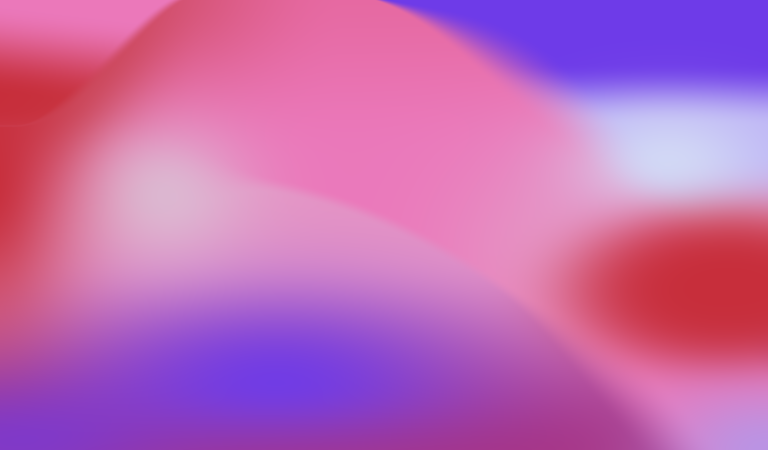
Reproduce this background procedurally as a Shadertoy shader.

```glsl
// Soft folded gradient: a pink dome and a violet sheet among red and pale glows.
#define RED      vec3(0.78, 0.18, 0.23)
#define PINK     vec3(0.92, 0.47, 0.73)
#define ROSE     vec3(0.90, 0.58, 0.77)
#define MAGENTA  vec3(0.66, 0.21, 0.52)
#define VIOLET   vec3(0.43, 0.23, 0.91)
#define LAVENDER vec3(0.74, 0.70, 0.96)
#define PALE     vec3(0.83, 0.86, 0.96)
#define PEARL    vec3(0.86, 0.74, 0.83)
#define CRISP    0.004
#define BLUR     0.09

// Round falloff, one at the centre
float glow(vec2 p, vec2 centre, vec2 radius) {
    vec2 q = (p - centre) / radius;
    return exp(-dot(q, q));
}

// Falloff with a broad, flat core
float plateau(vec2 p, vec2 centre, vec2 radius) {
    vec2 q = (p - centre) / radius;
    float d = dot(q, q);
    return exp(-d * d);
}

// One below the height, zero above it
float below(float y, float height, float softness) {
    return 1.0 - smoothstep(height - softness, height + softness, y);
}

// Upper outline of the dome: a rising fold, then a falling shoulder
float domeHeight(float x) {
    float rise = 0.72 + 0.30 * smoothstep(0.02, 0.27, x);
    float t = max(x - 0.495, -0.125);
    return min(rise, 1.0 - 0.5 * t - 2.0 * t * t);
}

// Upper outline of the sheet
float sheetHeight(float x) {
    float t = max(x - 0.25, 0.0);
    return 0.605 - 1.5 * t * t;
}

vec3 backdrop(vec2 p) {
    vec3 right = mix(MAGENTA + 0.07, ROSE, smoothstep(0.08, 0.45, p.y));
    right = mix(right, LAVENDER, smoothstep(0.48, 0.66, p.y));
    right = mix(right, VIOLET, smoothstep(0.72, 0.86, p.y));
    vec3 left = mix(RED, PINK, smoothstep(0.79, 0.99, p.y + 0.2 * p.x));
    return mix(left, right, smoothstep(0.30, 0.38, p.x));
}

vec3 domeColor(vec2 p) {
    vec3 color = mix(PINK, vec3(0.90, 0.41, 0.63), smoothstep(0.65, 1.05, p.y));
    color = mix(color, ROSE, glow(p, vec2(0.73, 0.43), vec2(0.15, 0.24)));
    // Red shade along the left fold
    float depth = (domeHeight(p.x) - p.y) / 0.2;
    float rim = exp(-depth * depth) * (1.0 - smoothstep(0.1, 0.45, p.x));
    return mix(color, RED + vec3(0.02, 0.10, 0.13), rim);
}

vec3 sheetColor(vec2 p) {
    vec3 color = mix(MAGENTA, ROSE, smoothstep(0.0, 0.43, p.y));
    // The violet pool fades faster toward the bottom
    float reach = p.y < 0.15 ? 0.13 : 0.20;
    color = mix(color, VIOLET, 0.95 * glow(p, vec2(0.36, 0.15), vec2(0.26, reach)));
    return mix(color, VIOLET, 0.75 * glow(p, vec2(0.0, 0.03), vec2(0.22, 0.15)));
}

void mainImage(out vec4 fragColor, in vec2 fragCoord) {
    vec2 p = fragCoord / iResolution.xy;
    vec3 outside = backdrop(p);

    // Dome, with an outline that blurs toward the right
    float domeSoft = CRISP + 0.018 * smoothstep(0.03, 0.10, p.x)
                   * (1.0 - smoothstep(0.16, 0.28, p.x));
    domeSoft += BLUR * smoothstep(0.48, 0.72, p.x);
    float dome = below(p.y, domeHeight(p.x), domeSoft);
    vec3 color = mix(outside, domeColor(p), dome);

    // Pale light beside the dome
    color = mix(color, PALE, 0.9 * glow(p, vec2(0.87, 0.64), vec2(0.12, 0.12)));

    // Sheet, blurred at both ends of its outline
    float sheetSoft = mix(0.16, 0.018, smoothstep(0.12, 0.36, p.x))
                    + BLUR * smoothstep(0.65, 0.85, p.x);
    float sheet = below(p.y, sheetHeight(p.x), sheetSoft);
    color = mix(color, sheetColor(p), sheet);

    // Glows over the folds
    color = mix(color, PEARL, 0.9 * glow(p, vec2(0.21, 0.57), vec2(0.11, 0.15)));
    float leftRed = glow(p, vec2(-0.02, 0.60), vec2(0.11, 0.35));
    color = mix(color, RED, leftRed * dome);
    color = mix(color, RED, plateau(p, vec2(0.95, 0.355), vec2(0.215, 0.18)));
    color = mix(color, LAVENDER - vec3(0.03, 0.11, 0.05),
                0.9 * glow(p, vec2(1.0, 0.0), vec2(0.14, 0.14)));

    fragColor = vec4(color, 1.0);
}
```
